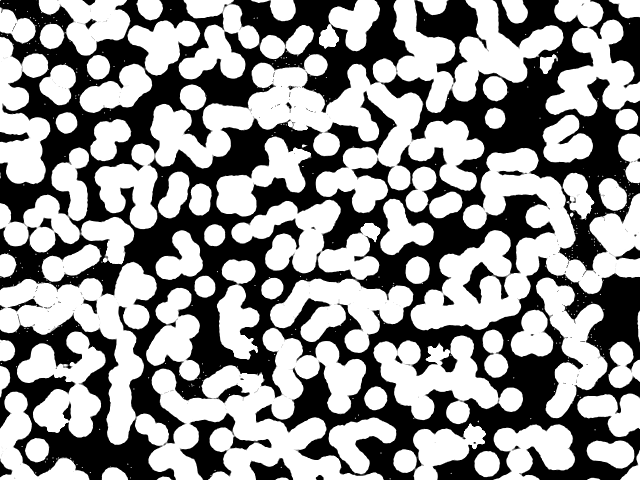
Write a Shadertoy shader that draws this texture.

```glsl
// Thresholded micrograph: white round and rod-shaped cells crowded on black.
#define SPACING 0.058     // mean distance between cells, in canvas heights
#define JITTER 0.74       // scatter of cells inside their grid square
#define EMPTY_SHARE 0.08  // grid squares left without a cell
#define ROD_SHARE 0.40    // cells that are long instead of round
#define SHARD_SHARE 0.04  // cells broken into ragged pieces
#define RADIUS 0.0235     // mean cell radius
#define FILLET 0.005      // softness of the joins between touching cells
#define ROUGHNESS 0.0016  // unevenness of the outlines
#define DUST_SIZE 0.0011  // radius of the stray specks

vec3 hash3(vec2 p) {
    vec3 q = fract(p.xyx * vec3(0.1031, 0.1030, 0.0973));
    q += dot(q, q.yxz + 33.33);
    return fract((q.xxy + q.yzz) * q.zyx);
}

float valueNoise(vec2 p) {
    vec2 cell = floor(p), f = fract(p);
    f = f * f * (3.0 - 2.0 * f);
    float low = mix(hash3(cell).x, hash3(cell + vec2(1, 0)).x, f.x);
    float high = mix(hash3(cell + vec2(0, 1)).x, hash3(cell + vec2(1, 1)).x, f.x);
    return mix(low, high, f.y);
}

// Signed distance to one cell: a bent capsule, narrowed at the waist
float cellShape(vec2 p, vec3 kind, vec3 form) {
    bool rod = kind.y < ROD_SHARE;
    bool shard = kind.y > 1.0 - SHARD_SHARE;
    float angle = 6.2832 * form.x;
    float halfLength = rod ? mix(0.010, 0.027, form.y) : 0.004 * form.y;
    float radius = RADIUS * (rod ? mix(0.84, 1.04, form.z) : mix(0.88, 1.13, form.z));
    vec2 q = mat2(cos(angle), -sin(angle), sin(angle), cos(angle)) * p;
    if (rod) {
        float along = min(abs(q.x), halfLength);
        q.y += (kind.z - 0.5) * 18.0 * (along * along - 0.0002);
        radius -= 0.0022 * (1.0 - along / halfLength);
    }
    q.x -= clamp(q.x, -halfLength, halfLength);
    float d = length(q) - radius;
    if (shard) d += 0.004 + 0.020 * (valueNoise(p * 110.0 + form.xy * 90.0) - 0.5);
    return d;
}

// Distances to the nearest and second nearest cell
vec2 nearestCells(vec2 p) {
    vec2 nearest = vec2(1.0);
    vec2 home = floor(p / SPACING);
    for (int j = -2; j <= 2; j++)
    for (int i = -2; i <= 2; i++) {
        vec2 id = home + vec2(i, j);
        vec3 kind = hash3(id + 17.0);
        if (kind.x < EMPTY_SHARE) continue;
        vec2 center = id + 0.5 + JITTER * (hash3(id + 71.0).xy - 0.5);
        center.x += 0.5 * mod(id.y, 2.0) - 0.25;
        float d = cellShape(p - center * SPACING, kind, hash3(id + 139.0));
        nearest = d < nearest.x ? vec2(d, nearest.x) : vec2(nearest.x, min(nearest.y, d));
    }
    return nearest;
}

// Distance to sparse specks scattered on a fine grid
float dust(vec2 p, float share) {
    vec2 g = p / 0.006;
    vec3 h = hash3(floor(g) + 211.0);
    vec2 offset = (fract(g) - 0.25 - 0.5 * h.xy) * 0.006;
    return h.z < share ? length(offset) - DUST_SIZE : 1.0;
}

void mainImage(out vec4 fragColor, in vec2 fragCoord) {
    float pixel = 1.0 / iResolution.y;
    vec2 p = fragCoord * pixel + 3.0;

    // Cells with uneven outlines, merged where they touch
    vec2 near = nearestCells(p);
    float blend = max(FILLET - (near.y - near.x), 0.0);
    float d = near.x - blend * blend / (4.0 * FILLET);
    d += ROUGHNESS * (valueNoise(p * 75.0) - 0.5);
    d += ROUGHNESS * (valueNoise(p * 230.0) - 0.5);
    float white = clamp(0.5 - d / pixel, 0.0, 1.0);

    // Patches that hold debris: specks by the outlines, dotted seams inside
    float patchy = smoothstep(0.58, 0.85, valueNoise(p * 5.0 + 40.0));
    float rim = 1.0 - smoothstep(0.004, 0.016, d);
    float speck = dust(p, 0.004 + 0.30 * patchy * rim);
    white = max(white, 0.8 * clamp(0.5 - speck / pixel, 0.0, 1.0));

    float seam = abs(near.y - near.x) * 0.5 - 0.0007;
    float dotted = step(0.55, valueNoise(p * 300.0)) * patchy;
    float crack = clamp(0.5 - seam / pixel, 0.0, 1.0) * step(-0.006, near.x);
    white *= 1.0 - 0.7 * crack * dotted;

    fragColor = vec4(vec3(white), 1.0);
}
```
